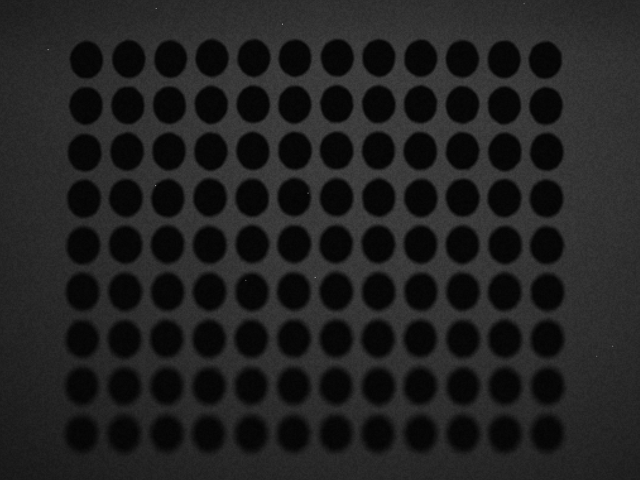
Give the GLSL for this pattern, as a Shadertoy shader.

```glsl
// Grid of soft dark oval holes in a dim grey sheet, defocusing downward, with film grain and bright specks.

const float COLUMNS = 12.0;
const int ROWS = 9;
const int SPECKS = 10;
const vec2 HOLE_RADIUS = vec2(0.0342, 0.0390);
const float BLUR_TOP = 0.0040;
const float BLUR_BOTTOM = 0.0115;
const float HOLE_LEVEL = 0.025;
const float SHEET_LEVEL = 0.238;
const vec2 GLOW_CENTER = vec2(0.773, 0.30);
const vec2 GLOW_FALLOFF = vec2(0.75, 0.95);
const float GRAIN_SCALE = 380.0;
const float GRAIN_AMOUNT = 0.045;
const float SPECK_RADIUS = 0.0013;
const float SPECK_LEVEL = 0.50;

float hash(vec2 p) {
    vec3 q = fract(vec3(p.xyx) * 0.1031);
    q += dot(q, q.yzx + 33.33);
    return fract((q.x + q.y) * q.z);
}

float valueNoise(vec2 p) {
    vec2 cell = floor(p);
    vec2 f = fract(p);
    f = f * f * (3.0 - 2.0 * f);
    return mix(mix(hash(cell), hash(cell + vec2(1.0, 0.0)), f.x),
               mix(hash(cell + vec2(0.0, 1.0)), hash(cell + vec2(1.0)), f.x), f.y);
}

// Visible sheet, 0 inside a hole and 1 outside; p has y pointing down.
float sheetMask(vec2 p, float pixel) {
    float mask = 1.0;
    float wobble = (valueNoise(p * 90.0) - 0.5) * 0.0016;
    for (int row = 0; row < ROWS; row++) {
        float t = float(row) / float(ROWS - 1);

        // Lens distortion: rows spread and widen downward, upper rows arch.
        float left = 0.1811 - 0.0194 * t + 0.0089 * t * t;
        float right = 1.1368 + 0.0083 * t - 0.0044 * t * t;
        float pitch = (right - left) / (COLUMNS - 1.0);
        float column = clamp(round((p.x - left) / pitch), 0.0, COLUMNS - 1.0);
        float u = 2.0 * column / (COLUMNS - 1.0) - 1.0;
        vec2 center = vec2(left + column * pitch,
                           0.1207 + 0.7708 * t + 0.0122 * t * t
                           + 0.0043 * (1.0 - t) * u * u);
        center += (vec2(hash(vec2(column, t * 57.0)), hash(vec2(t * 91.0, column + 7.0))) - 0.5) * 0.0014;

        // Each hole is an ellipse with a focus-dependent edge.
        vec2 radius = HOLE_RADIUS * (1.0 + 0.02 * sin(3.14159 * t));
        float edge = (length((p - center) / radius) - 1.0) * radius.x + wobble;
        float blur = max(mix(BLUR_TOP, BLUR_BOTTOM, t * t), pixel);
        mask *= smoothstep(-blur, blur, edge);
    }
    return mask;
}

// Uneven light: a broad glow up and right of center, dim at the borders.
float sheetLight(vec2 p) {
    vec2 d = p - GLOW_CENTER;
    float glow = exp(-dot(GLOW_FALLOFF * d, d));
    float topShade = mix(0.84, 1.0, smoothstep(0.0, 0.14, p.y));
    float mottling = 0.98 + 0.04 * valueNoise(p * 9.0);
    return SHEET_LEVEL * glow * topShade * mottling;
}

float specks(vec2 p, float pixel) {
    float light = 0.0;
    for (int i = 0; i < SPECKS; i++) {
        float id = float(i) + 1.0;
        vec2 spot = vec2(hash(vec2(id, 3.7)) * 1.333, hash(vec2(8.3, id)));
        float strength = mix(0.4, 1.0, hash(vec2(id, 21.0)));
        light += strength * (1.0 - smoothstep(0.0, SPECK_RADIUS + 0.5 * pixel, length(p - spot)));
    }
    return light;
}

void mainImage(out vec4 fragColor, in vec2 fragCoord) {
    float pixel = 1.0 / iResolution.y;
    vec2 p = (fragCoord - 0.5 * iResolution.xy) * pixel + vec2(0.6667, 0.5);
    p.y = 1.0 - p.y;

    float level = mix(HOLE_LEVEL, sheetLight(p), sheetMask(p, pixel));

    // Grain grows with brightness.
    float grain = valueNoise(p * GRAIN_SCALE) + 0.5 * valueNoise(p * GRAIN_SCALE * 0.5 + 40.0) - 0.75;
    level += grain * GRAIN_AMOUNT * (0.35 + 3.0 * level);
    level += SPECK_LEVEL * specks(p, pixel);

    fragColor = vec4(vec3(clamp(level, 0.0, 1.0)), 1.0);
}
```
